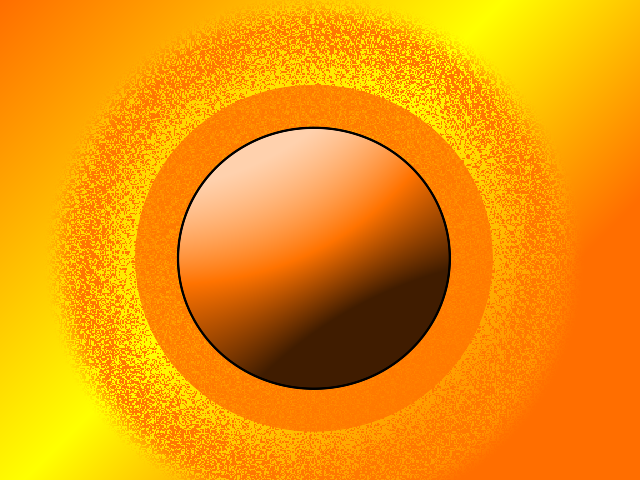
This background is drawn by a WebGL 2 fragment shader. Its source:

```glsl
#version 300 es
precision highp float;

uniform vec2 u_resolution;
out vec4 fragColor;

const vec3 ORANGE = vec3(1.0, 0.43, 0.0);
const vec3 AMBER = vec3(1.0, 0.47, 0.0);
const vec3 YELLOW = vec3(1.0, 1.0, 0.0);
const vec3 PEACH = vec3(1.0, 0.82, 0.68);
const vec3 BROWN = vec3(0.25, 0.11, 0.0);

const vec2 CENTER = vec2(0.654, 0.462);
const vec2 BALL_RADII = vec2(0.2856, 0.2743);
const float DISC_OFFSET = 0.087;
const float HALO_OFFSET = 0.283;
const float OUTLINE = 0.005;
const float GRAIN_ROWS = 384.0;

float hash(vec2 cell) {
    return fract(sin(dot(cell, vec2(12.9898, 78.233))) * 43758.5453);
}

// Approximate signed distance to a nearly circular ellipse
float ellipseDistance(vec2 q, vec2 radii) {
    vec2 dir = q / max(length(q), 1e-4);
    return length(q) - dot(radii, dir * dir);
}

float coverage(float dist, float pixel) {
    return 1.0 - smoothstep(-0.5 * pixel, 0.5 * pixel, dist);
}

// Diagonal sweep from orange through yellow and back
vec3 backdrop(vec2 p, float aspect) {
    float s = (p.x + 1.0 - p.y) / (aspect + 1.0);
    float glow = min(s / 0.45, (0.75 - s) / 0.30);
    return mix(ORANGE, YELLOW, clamp(glow, 0.0, 1.0));
}

// Grainy halo that dissolves into the backdrop
vec3 halo(vec3 base, float dist, float grain) {
    float t = clamp((dist - DISC_OFFSET) / (HALO_OFFSET - DISC_OFFSET), 0.0, 1.0);
    float density = mix(0.25, 0.64, smoothstep(0.0, 0.5, t));
    density *= 1.0 - 0.4 * smoothstep(0.6, 1.0, t);
    vec3 light = mix(base, YELLOW, 0.3);
    vec3 speckled = mix(light, AMBER, step(grain, density));
    return mix(speckled, base, smoothstep(0.6, 1.0, t));
}

// Flat disc with faint grain
vec3 disc(vec3 base, float grain) {
    return mix(AMBER, mix(base, YELLOW, 0.2), 0.35 * grain * grain);
}

// Curved bands of peach, orange and brown across the ball
vec3 ballShade(vec2 q) {
    float u = dot(q, vec2(0.47, -0.88));
    float v = dot(q, vec2(0.88, 0.47));
    float middle = -0.012 - 0.81 * (v - 0.026) * (v - 0.026);
    float shadow = 0.130 + 0.58 * (v - 0.035) * (v - 0.035);
    float lit = clamp((middle - u) / 0.217, 0.0, 1.0);
    float dark = clamp((u - middle) / (shadow - middle), 0.0, 1.0);
    vec3 color = mix(vec3(1.0, 0.45, 0.0), PEACH, lit * (1.35 - 0.35 * lit));
    return mix(color, BROWN, dark);
}

void main() {
    float pixel = 1.0 / u_resolution.y;
    vec2 p = gl_FragCoord.xy * pixel;
    vec2 q = p - CENTER;
    float dist = ellipseDistance(q, BALL_RADII);
    float grain = hash(floor(p * GRAIN_ROWS));

    // Layers from back to front
    vec3 base = backdrop(p, u_resolution.x * pixel);
    vec3 color = halo(base, dist, grain);
    color = mix(color, disc(base, grain), coverage(dist - DISC_OFFSET, pixel));
    color = mix(color, vec3(0.0), coverage(dist, pixel));
    color = mix(color, ballShade(q), coverage(dist + OUTLINE, pixel));
    fragColor = vec4(color, 1.0);
}
```
